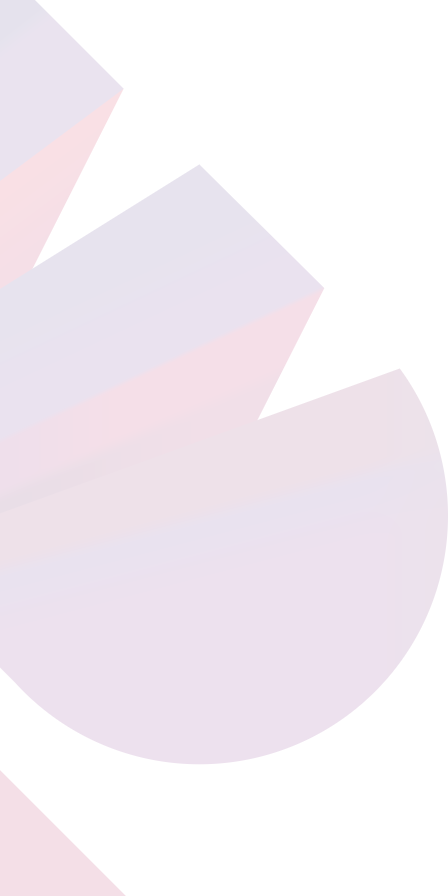
Give the GLSL for this background, as a WebGL 2 fragment shader.

```glsl
#version 300 es
precision highp float;
// Pale folded ribbons fanning out from the left edge on white, ending in a
// large rounded lobe. Each piece is an intersection of half planes (and a
// disc), tinted by soft gradients measured from its fold lines.

uniform vec2 u_resolution;
out vec4 outColor;

// Signed distance to the line a-b, negative on the right of its direction
float side(vec2 p, vec2 a, vec2 b) {
    vec2 d = normalize(b - a);
    return dot(p - a, vec2(d.y, -d.x));
}

// Smooth coverage of a shape, about one pixel wide
float fill(float d) {
    return clamp(0.5 - d * u_resolution.y * 0.5, 0.0, 1.0);
}

vec3 upperRibbon(vec2 p) {
    float fold = side(p, vec2(0.0, 0.404), vec2(0.276, 0.198));
    float corner = side(p, vec2(0.0, 0.117), vec2(0.117, 0.026));
    vec3 lavender = mix(vec3(0.918, 0.890, 0.938), vec3(0.898, 0.888, 0.930),
                        smoothstep(-0.02, 0.03, corner));
    vec3 pink = mix(vec3(0.976, 0.878, 0.898), vec3(0.961, 0.875, 0.906),
                    smoothstep(0.0, 0.2, -fold));
    return mix(lavender, pink, fill(fold));
}

vec3 middleRibbon(vec2 p) {
    float fold = side(p, vec2(0.0, 0.984), vec2(0.724, 0.643));
    float shade = side(p, vec2(0.0, 1.107), vec2(0.534, 0.872));
    vec3 lavender = mix(vec3(0.918, 0.886, 0.938), vec3(0.906, 0.890, 0.934),
                        smoothstep(0.05, 0.25, fold));
    vec3 pink = mix(vec3(0.938, 0.875, 0.922), vec3(0.961, 0.875, 0.910),
                    smoothstep(0.0, 0.3, p.x));
    // Dusky band beside the lobe, fading to the right
    vec3 dusk = mix(vec3(0.914, 0.871, 0.906), vec3(0.945, 0.875, 0.910),
                    smoothstep(0.0, 0.5, p.x));
    pink = mix(pink, dusk, smoothstep(0.02, -0.02, shade));
    return mix(lavender, pink, smoothstep(0.008, -0.008, fold));
}

vec3 lobe(vec2 p) {
    float crease = side(p, vec2(0.0, 1.27), vec2(0.964, 1.016));
    vec3 color = mix(vec3(0.933, 0.882, 0.914), vec3(0.914, 0.886, 0.938),
                     smoothstep(0.025, -0.025, crease));
    color = mix(color, vec3(0.929, 0.882, 0.933), smoothstep(-0.02, -0.16, crease));
    // Slightly greyer toward the right rim
    return mix(color, vec3(0.922, 0.890, 0.922), 0.6 * smoothstep(0.8, 1.0, p.x));
}

void main() {
    // Width spans 0 to 1, height 0 to 2 going down from the top
    vec2 p = gl_FragCoord.xy / u_resolution * vec2(1.0, 2.0);
    p.y = 2.0 - p.y;
    vec3 color = vec3(1.0);

    // Upper ribbon
    float d = max(side(p, vec2(0.078, 0.0), vec2(0.276, 0.198)),
                  side(p, vec2(0.276, 0.198), vec2(0.073, 0.599)));
    color = mix(color, upperRibbon(p), fill(d));

    // Middle ribbon, its lower end hidden under the lobe
    d = max(side(p, vec2(0.0, 0.645), vec2(0.445, 0.367)),
            side(p, vec2(0.445, 0.367), vec2(0.724, 0.643)));
    d = max(d, side(p, vec2(0.724, 0.643), vec2(0.576, 0.935)));
    d = max(d, p.y - 1.2);
    color = mix(color, middleRibbon(p), fill(d));

    // Lobe: disc with a straight tangent at lower left, cut along its top
    float tangent = max(side(p, vec2(0.053, 1.543), vec2(0.0, 1.49)), p.x - 0.053);
    d = min(length(p - vec2(0.445, 1.151)) - 0.555, tangent);
    d = max(d, side(p, vec2(0.0, 1.146), vec2(0.891, 0.823)));
    color = mix(color, lobe(p), fill(d));

    // Corner triangle
    d = side(p, vec2(0.0, 1.719), vec2(0.281, 2.0));
    color = mix(color, vec3(0.957, 0.875, 0.906), fill(d));

    outColor = vec4(color, 1.0);
}
```
